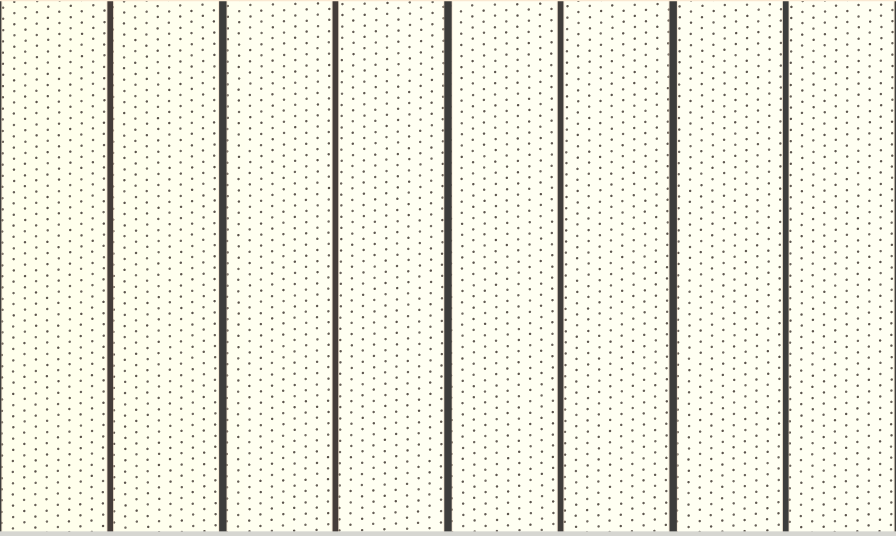
Write a WebGL 2 fragment shader that draws this pattern.

```glsl
#version 300 es
precision highp float;
// Eight ivory panels divided by dark vertical bars of alternating width.
// Each panel carries a staggered grid of tiny dots, slightly tilted, with
// small offsets per panel and faint tone changes from dot to dot.
uniform vec2 u_resolution;
out vec4 outColor;

// All lengths are fractions of the canvas width.
#define PANEL_PITCH 0.12565
#define DOT_COLUMNS 10.0
#define DOT_RADIUS 0.00132
#define ROW_PITCH 0.01250
#define ROW_SLOPE 0.025
#define COLUMN_TILT 0.006
#define WIDE_BAR 0.0083
#define NARROW_BAR 0.0064
#define BASE_STRIP 0.0052
#define TOP_EDGE 0.0014

const vec3 IVORY = vec3(1.0, 1.0, 0.95);
const vec3 WARM_IVORY = vec3(1.0, 1.0, 0.925);
const vec3 DOT_INK = vec3(0.35, 0.32, 0.29);
const vec3 BAR_GREY = vec3(0.24, 0.24, 0.235);
const vec3 BAR_BROWN = vec3(0.265, 0.235, 0.225);
const vec3 FRINGE = vec3(0.91, 0.80, 0.70);
const vec3 STRIP_GREY = vec3(0.84, 0.84, 0.82);
const vec3 TOP_TINT = vec3(0.98, 0.91, 0.82);

float hash(vec2 p) {
    p = fract(p * vec2(0.1031, 0.1137));
    p += dot(p, p.yx + 33.33);
    return fract((p.x + p.y) * p.x * 91.7);
}

// Coverage of a shape from its signed distance and the pixel size.
float fill(float d, float px) {
    return clamp(0.5 - d / px, 0.0, 1.0);
}

// Ink strength of the staggered dots inside one panel.
float dotInk(vec2 p, float panel, float px) {
    float column = PANEL_PITCH / DOT_COLUMNS;
    float tilt = COLUMN_TILT * (2.0 * hash(vec2(panel + 9.0, 4.0)) - 1.0);
    p += vec2(p.y * tilt, -p.x * ROW_SLOPE);
    p.x += 0.15 * column;
    p.y += ROW_PITCH * 0.35 * hash(vec2(panel + 17.0, 2.0));

    float col = floor(p.x / column);
    float y = p.y / ROW_PITCH + 0.5 * mod(col, 2.0);
    vec2 cell = vec2(col + panel * DOT_COLUMNS + 60.0, floor(y) + 5.0);
    vec2 local = vec2((fract(p.x / column) - 0.5) * column,
                      (fract(y) - 0.5) * ROW_PITCH);
    vec2 jitter = vec2(hash(cell), hash(cell + 31.0)) - 0.5;
    float d = length(local - jitter * 0.0006) - DOT_RADIUS;
    return fill(d, px) * mix(0.85, 1.0, hash(cell + 73.0));
}

void main() {
    float px = 1.0 / u_resolution.x;
    vec2 p = gl_FragCoord.xy * px;
    float height = u_resolution.y * px;

    // Paper, a little warmer to the left
    vec3 color = mix(WARM_IVORY, IVORY, smoothstep(0.0, 0.5, p.x));

    // Dots, restarted in every panel
    float across = (p.x - 0.5) / PANEL_PITCH;
    float panel = floor(across);
    vec2 inPanel = vec2((across - panel) * PANEL_PITCH, p.y);
    color = mix(color, DOT_INK, dotInk(inPanel, panel, px));

    // Bars with a faint warm fringe
    float bar = floor(across + 0.5);
    float narrow = mod(bar, 2.0);
    float halfWidth = 0.5 * mix(WIDE_BAR, NARROW_BAR, narrow);
    float barDist = abs(across - bar) * PANEL_PITCH - halfWidth;
    float brown = narrow * (1.0 - smoothstep(0.4, 0.8, p.x));
    color = mix(color, FRINGE, 0.45 * fill(barDist - 0.0011, px));
    color = mix(color, mix(BAR_GREY, BAR_BROWN, brown), fill(barDist, px));

    // Tinted top edge and grey strip along the base
    color = mix(color, TOP_TINT, fill(height - TOP_EDGE - p.y, px));
    color = mix(color, STRIP_GREY, fill(p.y - BASE_STRIP, px));
    outColor = vec4(color, 1.0);
}
```
